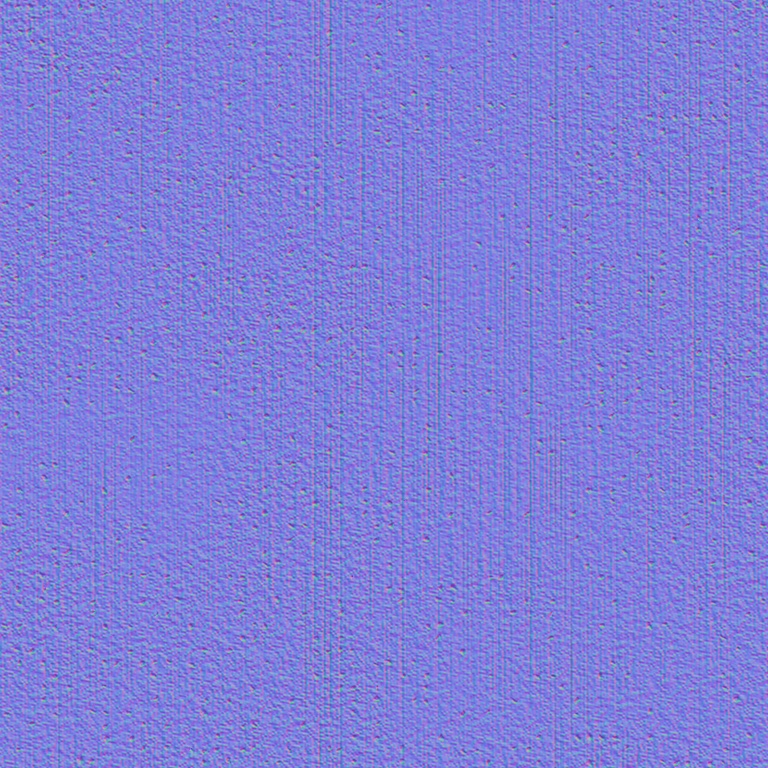
This texture map is drawn by a three.js fragment shader. Its source:

```glsl
// Tangent-space normal map of a rough, vertically brushed surface.
// A height field of grain, streaks, grooves and pits is differentiated,
// and several normals are averaged over a small footprint to smooth it.
varying vec2 vUv;

// Frequencies are cells per canvas; steepness is height times frequency.
const vec2 FINE_FREQ = vec2(330.0, 400.0);
const float FINE_STEEP = 0.8;
const vec2 COARSE_FREQ = vec2(135.0, 175.0);
const float COARSE_STEEP = 0.3;
const vec2 STREAK_FREQ = vec2(370.0, 8.0);
const float STREAK_STEEP = 0.5;
const vec2 GROOVE_FREQ = vec2(150.0, 5.0);
const float GROOVE_WIDTH = 0.0011;
const float GROOVE_STEEP = 1.5;
const float PIT_FREQ = 62.0;
const float PIT_SHARE = 0.16;
const float PIT_STEEP = 0.3;
const float SLOPE_STEP = 0.0008;
const float FOOTPRINT = 0.0011;
// Sub-footprint roughness shortens the averaged normal.
const vec3 NORMAL_SCALE = vec3(0.62, 0.66, 0.785);
const mat2 FINE_TURN = mat2(0.985, 0.174, -0.174, 0.985);
const mat2 COARSE_TURN = mat2(0.97, -0.243, 0.243, 0.97);

float hash(vec2 p) {
  vec3 q = fract(vec3(p.xyx) * 0.1031);
  q += dot(q, q.yzx + 33.33);
  return fract((q.x + q.y) * q.z);
}

float noise(vec2 p) {
  vec2 cell = floor(p);
  vec2 f = fract(p);
  f = f * f * (3.0 - 2.0 * f);
  float low = mix(hash(cell), hash(cell + vec2(1.0, 0.0)), f.x);
  float high = mix(hash(cell + vec2(0.0, 1.0)), hash(cell + vec2(1.0, 1.0)), f.x);
  return mix(low, high, f.y);
}

// Thin scratches, steeper on the left, fading in and out along each column.
float grooves(vec2 p) {
  float column = floor(p.x * GROOVE_FREQ.x);
  float seed = hash(vec2(column, 71.0));
  float center = (column + 0.3 + 0.35 * seed) / GROOVE_FREQ.x;
  float along = noise(vec2(column * 3.0 + 0.5, p.y * GROOVE_FREQ.y + seed * 40.0));
  float strength = hash(vec2(column, 19.0));
  float depth = smoothstep(0.35, 0.75, along) * strength * strength;
  float offset = (p.x - center) / GROOVE_WIDTH;
  offset *= offset > 0.0 ? 0.7 : 1.0;
  return depth * GROOVE_WIDTH * exp(-offset * offset);
}

// Sparse irregular dents, one candidate per cell.
float pits(vec2 p, float roughness) {
  vec2 q = p * PIT_FREQ;
  vec2 cell = floor(q);
  float present = step(hash(cell + 5.0), PIT_SHARE * roughness * roughness);
  vec2 center = 0.35 + 0.3 * vec2(hash(cell + 17.0), hash(cell + 43.0));
  vec2 d = fract(q) - center;
  d.y += (hash(cell + 61.0) - 0.5) * d.x;
  d *= vec2(1.0, 1.0 + 0.8 * hash(cell + 83.0));
  float edge = length(d) + 0.2 * (noise(q * 5.0) - 0.5);
  return present * (1.0 - smoothstep(0.03, 0.27, edge)) / PIT_FREQ;
}

float height(vec2 p, float roughness, float brushing) {
  float fine = noise(FINE_TURN * p * FINE_FREQ + 111.0) * FINE_STEEP / FINE_FREQ.y;
  float coarse = noise(COARSE_TURN * p * COARSE_FREQ + 157.0) * COARSE_STEEP / COARSE_FREQ.y;
  float streak = noise(p * STREAK_FREQ + 23.0) * STREAK_STEEP / STREAK_FREQ.x;
  return (fine + coarse) * roughness
       + (streak - grooves(p) * GROOVE_STEEP) * brushing
       - pits(p, roughness) * PIT_STEEP;
}

vec3 surfaceNormal(vec2 p, float roughness, float brushing) {
  float here = height(p, roughness, brushing);
  float right = height(p + vec2(SLOPE_STEP, 0.0), roughness, brushing);
  float above = height(p + vec2(0.0, SLOPE_STEP), roughness, brushing);
  return normalize(vec3(here - right, here - above, SLOPE_STEP));
}

void main() {
  // Broad patches vary the grain; tall bands vary the brushing.
  float patches = 0.6 * noise(vUv * 5.0 + 3.0) + 0.4 * noise(vUv * 13.0 + 29.0);
  float roughness = mix(0.6, 1.4, patches);
  float brushing = mix(0.6, 1.4, noise(vUv * vec2(14.0, 3.0) + 47.0));

  // Average a 2 by 2 set of normals.
  vec3 normal = vec3(0.0);
  for (int j = 0; j < 2; j++) {
    for (int i = 0; i < 2; i++) {
      vec2 offset = (vec2(float(i), float(j)) - 0.5) * FOOTPRINT;
      normal += 0.25 * surfaceNormal(vUv + offset, roughness, brushing);
    }
  }
  gl_FragColor = vec4(normal * NORMAL_SCALE * 0.5 + 0.5, 1.0);
}
```
